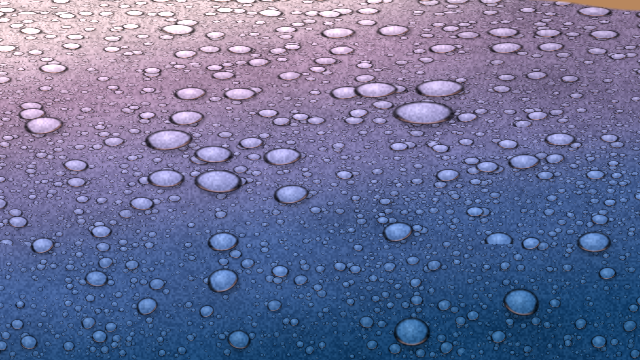
This texture is drawn by a Shadertoy shader. Its source:

```glsl
// Water beads on a glossy metallic panel seen at a low angle, lit from the upper left.
// A warped ground plane turns circles into foreshortened drops; jittered grids of
// shrinking cells scatter the beads, and a short list sets the largest ones.

const vec3 DEEP   = vec3(0.08, 0.25, 0.42);
const vec3 BLUE   = vec3(0.25, 0.36, 0.57);
const vec3 VIOLET = vec3(0.48, 0.46, 0.65);
const vec3 MAUVE  = vec3(0.70, 0.57, 0.69);
const vec3 GLOW   = vec3(0.96, 0.85, 0.87);
const vec3 DUSK   = vec3(0.44, 0.39, 0.53);
const vec3 TAN    = vec3(0.72, 0.53, 0.37);
const vec3 GLINT  = vec3(0.36, 0.24, 0.20);
const float SQUASH = 2.2;        // foreshortening gained from bottom to top
const float SQUASH_POW = 1.6;
const float GRAIN_SCALE = 190.0;
const float GRAIN = 0.13;
const float MOTTLE = 0.10;       // soft light and dark patches
const float RIM_DARK = 0.30;     // rim brightness against the panel
const float FLAT_BASE = 1.28;    // how much the lower half of a bead is cut short
const float SHADOW = 0.24;
const int LAYERS = 6;
const float CELL = 0.15;         // widest scatter cell
const float CELL_RATIO = 0.66;   // shrink per layer
const float LAYER_FADE = 0.11;   // finer layers are fainter

// Largest drops: centre x, centre y, half width
const vec3 LARGE[16] = vec3[16](
    vec3(0.470, 0.609, 0.066), vec3(0.593, 0.569, 0.053),
    vec3(0.606, 0.493, 0.065), vec3(0.461, 0.502, 0.051),
    vec3(0.785, 0.563, 0.053), vec3(0.810, 0.458, 0.049),
    vec3(0.620, 0.326, 0.042), vec3(0.519, 0.671, 0.049),
    vec3(1.144, 0.074, 0.049), vec3(1.447, 0.157, 0.049),
    vec3(1.176, 0.683, 0.084), vec3(1.222, 0.752, 0.068),
    vec3(1.106, 0.354, 0.043), vec3(0.123, 0.650, 0.056),
    vec3(1.044, 0.748, 0.060), vec3(1.456, 0.549, 0.044));

float hash(vec2 p) {
    vec3 q = fract(vec3(p.xyx) * 0.1031);
    q += dot(q, q.yzx + 33.33);
    return fract((q.x + q.y) * q.z);
}

float noise(vec2 p) {
    vec2 i = floor(p), f = fract(p);
    f = f * f * (3.0 - 2.0 * f);
    return mix(mix(hash(i), hash(i + vec2(1, 0)), f.x),
               mix(hash(i + vec2(0, 1)), hash(i + vec2(1, 1)), f.x), f.y);
}

// Local width-to-height squash, and its integral as a ground coordinate
float squash(float y) { return 1.0 + SQUASH * pow(max(y, 0.0), SQUASH_POW); }

vec2 ground(vec2 p) {
    float k = SQUASH_POW + 1.0;
    return vec2(p.x, p.y + SQUASH / k * pow(max(p.y, 0.0), k));
}

// Smooth panel colour: deep blue below, pink light at the upper left
vec3 panel(vec2 p) {
    float u = p.x * 9.0 / 16.0;
    float t = p.y + 0.28 * (0.5 - u);
    vec3 c = mix(DEEP, BLUE, smoothstep(-0.02, 0.32, t));
    c = mix(c, VIOLET, smoothstep(0.30, 0.60, t));
    c = mix(c, MAUVE, smoothstep(0.55, 0.86, t));
    c = mix(c, GLOW, smoothstep(0.82, 1.06, t));
    float dusk = smoothstep(0.5, 0.95, u) * smoothstep(0.55, 0.78, p.y);
    return mix(c, DUSK, 0.65 * dusk);
}

// One bead: contact shadow, dark rim and lower corners, pale dome, warm glint
void addDrop(inout vec3 col, vec3 base, vec2 offset, float r, float seed, float px, float strength) {
    vec2 n = offset / r;
    if (dot(n, n) > 4.0) return;
    float a = (seed - 0.35) * 1.1;
    vec2 m = mat2(cos(a), -sin(a), sin(a), cos(a)) * n;
    m.y = m.y < 0.0 ? m.y * FLAT_BASE : m.y;
    float l = length(m * vec2(0.98, 1.06));
    float aa = px / r;

    float under = length(n + vec2(-0.06, 0.06));
    float shade = exp(-8.0 * max(under - 0.92, 0.0)) * smoothstep(2.0, 1.4, under);
    col *= 1.0 - SHADOW * strength * shade;

    float corner = n.x * n.x * smoothstep(0.35, -0.35, n.y);
    float dome = smoothstep(1.02, 0.78, l + 0.22 * corner + 0.06 * max(-m.y, 0.0));
    vec3 lit = base * (1.08 + 0.16 * n.y) + vec3(0.08, 0.10, 0.12);
    vec3 body = mix(base * RIM_DARK, lit, dome);
    float ring = exp(-pow((l - 0.88) / 0.08, 2.0));
    body += GLINT * ring * smoothstep(0.2, 0.7, -m.y);
    vec2 shine = n - vec2(-0.15, 0.3);
    body += 0.15 * exp(-4.5 * dot(shine, shine));
    col = mix(col, body, strength * smoothstep(1.0 + aa, 1.0 - aa, l));
}

void mainImage(out vec4 fragColor, in vec2 fragCoord) {
    vec2 p = fragCoord / iResolution.y;
    vec2 g = ground(p);
    float px = 0.5 * (1.0 + squash(p.y)) / iResolution.y;
    vec3 base = panel(p);
    vec3 col = base * (1.0 + MOTTLE * (noise(g * 4.0 + 9.0) + noise(g * 11.0) - 1.0));

    // Scattered beads, finest first
    float patches = noise(g * 3.5 + 4.0);
    for (int i = LAYERS - 1; i >= 0; i--) {
        float size = CELL * pow(CELL_RATIO, float(i));
        vec2 s = g / size + 17.0 * float(i);
        s.x += 7.0 * hash(vec2(floor(s.y), float(i)));
        vec2 id = floor(s) + 31.0 * float(i);
        float h = hash(id + 5.0);
        float r = mix(0.16, 0.34, h * h);
        vec2 jitter = vec2(hash(id + 11.0), hash(id + 23.0)) - 0.5;
        vec2 centre = 0.5 + jitter * (0.94 - 2.0 * r);
        float density = i < 2 ? 0.16 + 0.7 * p.y * p.y : 0.14 + 0.25 * p.y + 0.48 * patches;
        float strength = 1.0 - LAYER_FADE * float(i);
        if (i > 2) strength *= 1.0 - 0.4 * smoothstep(0.6, 0.95, p.y);
        if (hash(id + 41.0) < density)
            addDrop(col, base, (fract(s) - centre) * size, r * size, hash(id + 53.0), px, strength);
    }

    // Largest beads
    for (int i = 0; i < 16; i++) {
        vec3 d = LARGE[i];
        addDrop(col, base, g - ground(d.xy), d.z, hash(vec2(float(i), 3.0)), px, 1.0);
    }

    // Metallic flake, then the warm strip beyond the panel edge
    float flake = noise(p * GRAIN_SCALE) - 0.5;
    col += GRAIN * flake * (0.6 + base);
    float edge = 1.0 - 0.03 * smoothstep(0.83, 1.0, p.x * 9.0 / 16.0);
    col = mix(col, TAN, smoothstep(-0.004, 0.006, p.y - edge) * step(1.47, p.x));
    fragColor = vec4(clamp(col, 0.0, 1.0), 1.0);
}
```
